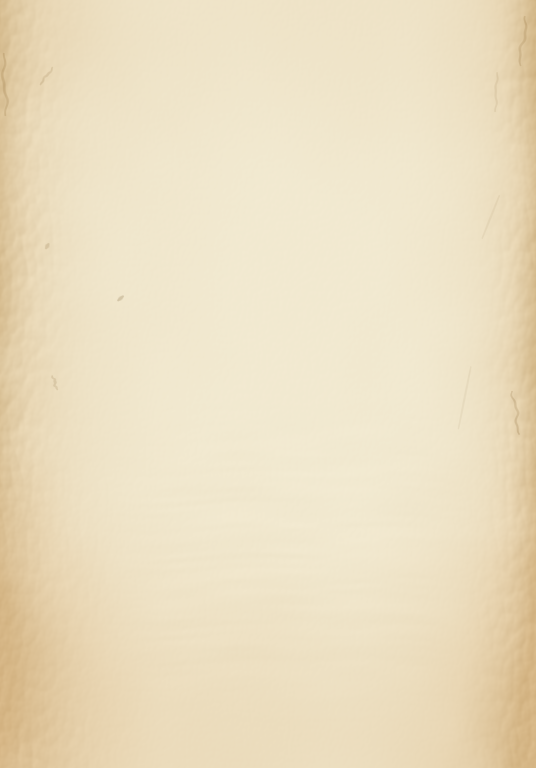
Reproduce this texture procedurally as a WebGL 2 fragment shader.

```glsl
#version 300 es
precision highp float;
// Aged parchment: pale cream centre, tan worn sides, leathery grain and fine cracks.

#define CREAM vec3(0.947, 0.914, 0.817)
#define SAND vec3(0.910, 0.840, 0.705)
#define TAN vec3(0.835, 0.730, 0.550)
#define ROSE vec3(0.012, -0.006, -0.012)
#define LEFT_WIDTH 0.095
#define RIGHT_WIDTH 0.070
#define GRAIN_DEPTH 0.060
#define FIBRE_DEPTH 0.010
#define MARK_DEPTH 0.110

uniform vec2 u_resolution;
out vec4 fragColor;

vec2 hash2(vec2 p) {
    vec3 a = fract(p.xyx * vec3(0.1031, 0.1030, 0.0973));
    a += dot(a, a.yzx + 33.33);
    return fract((a.xx + a.yz) * a.zy);
}

float valueNoise(vec2 p) {
    vec2 cell = floor(p), f = fract(p);
    f = f * f * (3.0 - 2.0 * f);
    float low = mix(hash2(cell).x, hash2(cell + vec2(1, 0)).x, f.x);
    float high = mix(hash2(cell + vec2(0, 1)).x, hash2(cell + vec2(1, 1)).x, f.x);
    return mix(low, high, f.y);
}

// Smoothly blended distance to the scattered cell points
float cellular(vec2 p) {
    vec2 cell = floor(p), f = fract(p);
    float sum = 0.0;
    for (int j = -1; j <= 1; j++)
        for (int i = -1; i <= 1; i++) {
            vec2 o = vec2(i, j);
            vec2 d = o + hash2(cell + o) - f;
            sum += exp(-7.0 * dot(d, d));
        }
    return -log(sum + 0.02) / 7.0;
}

// Slope of the cell bumps, lit from the upper left
float relief(vec2 p) {
    return cellular(p + vec2(-0.18, 0.16)) - cellular(p + vec2(0.18, -0.16));
}

// Wavering thin stroke from a to b with tapered ends
float crack(vec2 p, vec2 a, vec2 b, float width, float waver) {
    vec2 axis = b - a;
    float t = clamp(dot(p - a, axis) / dot(axis, axis), 0.0, 1.0);
    vec2 d = p - a - axis * t;
    d.x += waver * (sin(t * 9.0 + a.y * 40.0) + 0.5 * sin(t * 21.0));
    float w = width * (0.45 + 2.2 * t * (1.0 - t));
    return 1.0 - smoothstep(w * 0.3, w + 0.0012, length(d));
}

void main() {
    vec2 uv = gl_FragCoord.xy / u_resolution;
    float aspect = u_resolution.x / u_resolution.y;
    vec2 p = vec2(uv.x * aspect, uv.y);

    // Broad stains: two worn sides, a warm foot and a faint upper band
    float cloud = valueNoise(p * vec2(9.0, 6.0)) + 0.5 * valueNoise(p * 19.0) - 0.75;
    float low = 1.0 - smoothstep(0.08, 0.52, uv.y);
    float leftSide = exp(-uv.x / (LEFT_WIDTH + 0.055 * low));
    float rightSide = exp(-(1.0 - uv.x) / (RIGHT_WIDTH + 0.025 * low));
    float side = clamp(leftSide + rightSide, 0.0, 1.0);
    float stain = 1.75 * leftSide + 2.0 * rightSide;
    stain += 0.62 * (1.0 - smoothstep(0.0, 0.38, uv.y));
    stain += 0.28 * smoothstep(0.72, 1.0, uv.y);
    stain += cloud * (0.10 + 0.45 * side);
    vec3 colour = mix(CREAM, SAND, clamp(stain, 0.0, 1.0));
    colour = mix(colour, TAN, clamp(stain - 1.0, 0.0, 1.1));
    colour += ROSE * low * side;

    // Leathery grain: upright pits at the sides, finer pores elsewhere
    vec2 bend = vec2(0.006 * sin(p.y * 17.0 + p.x * 9.0), 0.0);
    float coarse = relief((p + bend) * vec2(105.0, 58.0));
    float fine = relief(p * vec2(190.0, 150.0) + 31.0);
    float patches = 0.55 + 0.75 * valueNoise(p * vec2(14.0, 9.0) + 7.0);
    float rough = smoothstep(0.08, 0.75, side) * patches;
    colour += GRAIN_DEPTH * vec3(0.85, 1.0, 1.15) * (coarse * rough + fine * (0.10 + 0.25 * side));

    // Horizontal fibres over the lower middle
    float sway = 0.004 * sin(p.x * 11.0) + 0.002 * sin(p.x * 29.0 + 2.0);
    float fibre = valueNoise(vec2(p.x * 13.0, (p.y + sway) * 150.0));
    fibre += 0.6 * valueNoise(vec2(p.x * 6.0 + 4.0, (p.y + sway) * 62.0)) - 0.8;
    float fibreZone = smoothstep(0.02, 0.20, uv.y) * (1.0 - smoothstep(0.34, 0.52, uv.y));
    fibreZone *= smoothstep(0.16, 0.34, uv.x) * (1.0 - smoothstep(0.70, 0.95, uv.x));
    colour += FIBRE_DEPTH * fibre * fibreZone * vec3(0.9, 1.0, 1.3);

    // Two specks, then cracks and scratches along the sides
    float mark = crack(p, vec2(0.154, 0.609), vec2(0.160, 0.614), 0.0025, 0.0);
    mark += 0.7 * crack(p, vec2(0.060, 0.677), vec2(0.063, 0.682), 0.0030, 0.0);
    mark += 0.6 * crack(p, vec2(0.069, 0.510), vec2(0.074, 0.493), 0.0020, 0.001);
    mark += 0.6 * crack(p, vec2(0.052, 0.890), vec2(0.069, 0.912), 0.0016, 0.001);
    mark += 0.6 * crack(p, vec2(0.008, 0.850), vec2(0.004, 0.930), 0.0018, 0.002);
    mark += 0.6 * crack(p, vec2(0.676, 0.915), vec2(0.686, 0.978), 0.0018, 0.002);
    mark += 0.4 * crack(p, vec2(0.645, 0.855), vec2(0.647, 0.905), 0.0014, 0.001);
    mark += 0.7 * crack(p, vec2(0.668, 0.490), vec2(0.676, 0.435), 0.0016, 0.002);
    mark += 0.3 * crack(p, vec2(0.597, 0.442), vec2(0.613, 0.522), 0.0012, 0.0);
    mark += 0.3 * crack(p, vec2(0.628, 0.690), vec2(0.650, 0.745), 0.0012, 0.0);
    colour -= MARK_DEPTH * clamp(mark, 0.0, 1.0) * vec3(1.0, 1.15, 1.3);

    fragColor = vec4(clamp(colour, 0.0, 1.0), 1.0);
}
```
